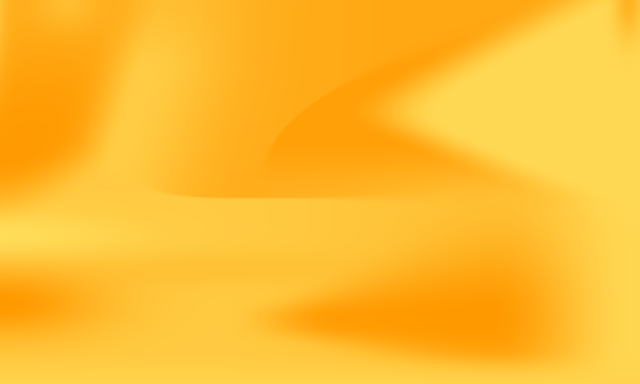
A Shadertoy shader for this background:

```glsl
// Soft amber folds: a warm backdrop of overlapping silky bands and hollows.
// One scalar light value is layered from gaussian glows and soft-edged
// curved panels, then mapped to a ramp from deep orange to pale yellow.

const vec3 DEEP_ORANGE = vec3(1.0, 0.60, 0.0);
const vec3 PALE_YELLOW = vec3(1.0, 0.865, 0.35);

float bell(float d, float width) {
    float q = d / width;
    return exp(-q * q);
}

float glow(vec2 p, vec2 center, vec2 size) {
    vec2 q = (p - center) / size;
    return exp(-dot(q, q));
}

float softStep(float d, float halfWidth) {
    return smoothstep(-halfWidth, halfWidth, d);
}

// Lower band, with a hollow on the left and a wedge-shaped one on the right
float lowerField(vec2 p) {
    float light = 0.73 - 0.12 * smoothstep(0.3, 0.75, p.x);
    light += 0.28 * glow(p, vec2(0.0, 0.385), vec2(0.2, 0.06));
    light -= 0.14 * glow(p, vec2(0.33, 0.3), vec2(0.2, 0.045));
    light -= 0.74 * glow(p, vec2(0.0, 0.21), vec2(0.16, 0.09));

    float rise = p.y - 0.175;
    float above = 0.03 + 0.17 * smoothstep(0.38, 0.85, p.x);
    float below = 0.05 + 0.10 * smoothstep(0.4, 0.9, p.x);
    float wedge = rise > 0.0 ? bell(rise, above)
                             : exp(-pow(-rise / below, 3.0));
    wedge *= smoothstep(0.35, 0.52, p.x);
    light -= 0.62 * wedge;

    light = mix(light, 0.9, smoothstep(0.76, 0.99, p.x));
    return mix(light, 0.86, 1.0 - smoothstep(-0.01, 0.09, p.y));
}

// Upper left panel: a slanted bright ridge, steep on its left side
float ridgeField(vec2 p) {
    float d = p.x - (0.18 + 0.19 * (p.y - 0.587));
    float crest = 0.76 - 0.2 * smoothstep(0.8, 1.0, p.y);
    float leftBase = 0.02 + 0.24 * smoothstep(0.65, 1.0, p.y);
    float rightBase = 0.27 - 0.05 * smoothstep(0.4, 0.65, p.x);
    float light = d < 0.0 ? mix(leftBase, crest, bell(d, 0.055))
                          : mix(rightBase, crest, bell(d, 0.13));
    light += 0.28 * glow(p, vec2(0.105, 1.0), vec2(0.05, 0.08));
    return light + 0.35 * exp(-p.x / 0.012) * smoothstep(0.6, 1.0, p.y);
}

// Inner fold: crisp parabolic rim that melts away towards the top right
float innerFold(vec2 p, float light) {
    float lift = max(p.y - 0.554, 0.0) / 0.645;
    float rim = p.x - 0.414 - lift * lift;
    float blur = 0.004 + 0.06 * smoothstep(0.74, 0.95, p.y);
    float low = 1.0 - smoothstep(0.48, 0.64, p.y);
    float shade = 0.10 + 0.25 * low + 0.2 * low * smoothstep(0.45, 0.8, p.x);
    shade += 0.1 * smoothstep(0.8, 1.0, p.y);
    blur += 0.03 * low;
    return mix(light, shade, softStep(rim, blur));
}

// Bright right sweep: a rounded tip opening to the right
float sweepMask(vec2 p) {
    float d = p.y - 0.707;
    float slope = mix(1.6, 1.15, step(0.0, d));
    float edge = 0.59 + slope * (sqrt(d * d + 0.0025) - 0.05);
    return smoothstep(-0.05, 0.1, p.x - edge);
}

void mainImage(out vec4 fragColor, in vec2 fragCoord) {
    vec2 p = fragCoord / iResolution.xy;

    // Curved seam between the upper panels and the lower band
    float seam = 0.484 + 0.08 * bell(p.x - 0.14, 0.09);
    float seamBlur = mix(0.09, 0.004, smoothstep(0.08, 0.28, p.x))
                   + 0.035 * smoothstep(0.45, 0.75, p.x);
    float upper = innerFold(p, ridgeField(p));
    float light = mix(lowerField(p), upper, softStep(p.y - seam, seamBlur));

    // Right sweep and the dim top right corner
    light = mix(light, 0.93, sweepMask(p));
    light -= 0.55 * glow(p, vec2(0.982, 1.0), vec2(0.022, 0.1));

    vec3 color = mix(DEEP_ORANGE, PALE_YELLOW, clamp(light, 0.0, 1.0));
    fragColor = vec4(color, 1.0);
}
```
